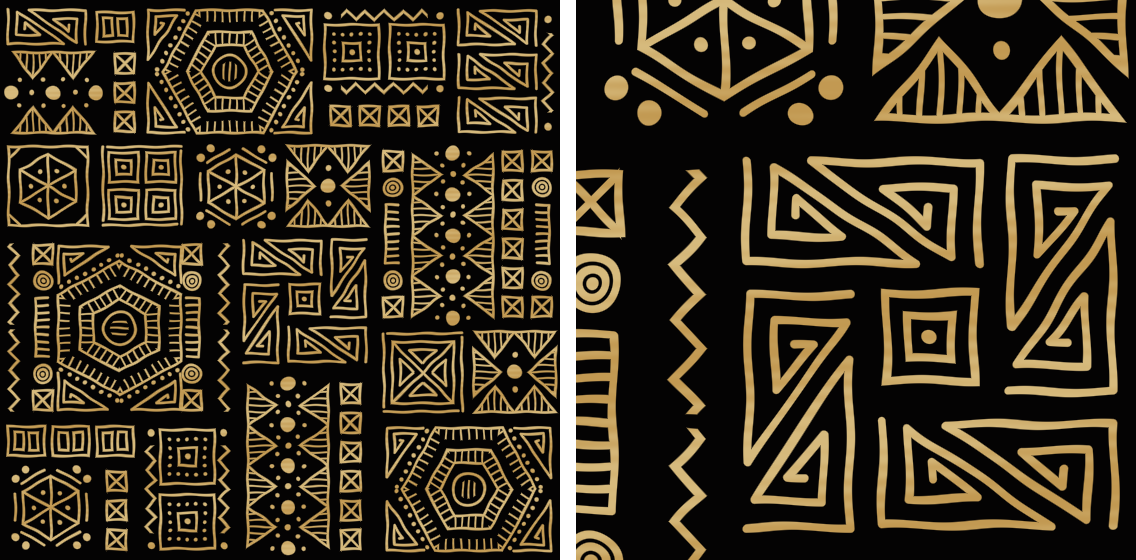
Left: the whole. Right: its middle third, enlarged.
Give the GLSL for this pattern, as a Shadertoy shader.

```glsl
#define ADD(a, b) d = min(d, min(a, b))
#define AT(x, y) (p - vec2(x, y))
const float SIDE = 768., STROKE = 1.9;

// Strokes and repeats
float disc(vec2 p, float r) { return length(p) - r; }
float line(float x) { return abs(x) - STROKE; }
float ring(vec2 p, float r) { return line(length(p) - r); }
float frame(vec2 p, vec2 h) { p = abs(p) - h; return line(max(p.x, p.y)); }
float seg(vec2 p, vec2 a, vec2 b) {
 p -= a; b -= a;
 return length(p - b * clamp(dot(p, b) / dot(b, b), 0., 1.)) - STROKE;
}
float path(vec2 p, vec2 v[8]) {
 float d = SIDE;
 for (int i = 0; i < 7; i++) d = min(d, seg(p, v[i], v[i + 1]));
 return d;
}
float hatch(float x, float gap) { return abs(x - gap * round(x / gap)) - 1.4; }
vec2 row(vec2 p, vec2 gap, float last) {
 return p - gap * clamp(round(dot(p, gap) / dot(gap, gap)), 0., last);
}
vec2 hexFold(vec2 p) {
 float a = mod(atan(p.y, p.x), 1.0472) - .5236;
 return length(p) * vec2(cos(a), sin(a));
}

// Small motifs
float crossBox(vec2 p) {
 vec2 q = abs(p);
 return min(frame(p, vec2(13)), max(line((q.x - q.y) * .7), q.x - 13.));
}
float crosses(vec2 p, float last) { return crossBox(row(p, vec2(0, 40), last)); }
float target(vec2 p) { return min(min(ring(p, 12.), ring(p, 6.5)), disc(p, 3.)); }
float zigzag(vec2 p, float reach) {
 return max(line((p.x + 6. - 24. * abs(fract(p.y / 26.) - .5)) * .7), abs(p.y) - reach);
}
float comb(vec2 p) {
 p.y = abs(p.y);
 return min(seg(p, vec2(0), vec2(0, 40)), seg(row(p, vec2(0, 10), 4.), vec2(0), vec2(-17, 0)));
}
float nested(vec2 p) { return min(min(frame(p, vec2(20)), frame(p, vec2(10))), disc(p, 3.5)); }
float windows(vec2 p) { return min(frame(p, vec2(25, 20)), frame(vec2(abs(p.x) - 10., p.y), vec2(6, 12))); }
float spirals(vec2 p) {
 vec2 v[8] = vec2[8](vec2(-53, -24), vec2(-53, 23), vec2(24, 23), vec2(-41, -21),
  vec2(-41, 11), vec2(-10, 11), vec2(-30, -6), vec2(-30, 2));
 return min(path(p, v), path(-p, v));
}
float openFrame(vec2 p) {
 float d = SIDE;
 for (int i = 0; i < 4; i++, p = vec2(p.y, -p.x)) d = min(d, seg(p, vec2(-48, -53), vec2(53, -54)));
 return d;
}
float dotted(vec2 p) {
 vec2 c = clamp(round(p / 12.), -2., 2.);
 float d = min(min(frame(p, vec2(37)), frame(p, vec2(12))), disc(p, 4.));
 return dot(c, c) < 4. ? d : min(d, disc(p - 12. * c, 2.6));
}
float striped(vec2 p, vec2 size) {
 float inside = max(dot(vec2(abs(p.x) - size.x, p.y), normalize(size.yx)), -p.y);
 return min(line(inside), max(hatch(p.x, 9.), inside));
}

// Large panels
float hexPanel(vec2 p) {
 vec2 q = abs(p), h = hexFold(p * vec2(1.06, 1));
 vec2 v[8] = vec2[8](vec2(62, 84), vec2(112, 84), vec2(112, 16), vec2(72, 76),
  vec2(102, 76), vec2(102, 50), vec2(91, 66), vec2(95, 67));
 float d = min(line(h.x - 84.), min(line(h.x - 54.), line(h.x - 36.)));
 ADD(max(hatch(h.y, 11.), abs(h.x - 76.) - 8.), max(hatch(h.y, 10.), abs(h.x - 45.) - 9.));
 ADD(ring(p, 22.), max(hatch(p.x, 8.), length(p) - 13.));
 return ADD(path(q, v), disc(row(q - vec2(57, 80), vec2(6, -11), 7.), 3.));
}
float hexStar(vec2 p) {
 vec2 h = hexFold(p.yx);
 float d = min(line(h.x - 38.), disc(h - vec2(23, 0), 3.2));
 return min(d, max(line(abs(h.y) * .87 - h.x * .5), h.x - 38.));
}
float framedStar(vec2 p) {
 return min(min(hexStar(p), frame(p, vec2(54))), seg(abs(p), vec2(38, 54), vec2(54, 38)));
}
float dottedStar(vec2 p) {
 float d = min(hexStar(p), seg(hexFold(p.yx), vec2(49, -18), vec2(49, 18)));
 return min(d, disc(row(abs(p) - vec2(35, 52), vec2(14, -12), 1.), 5.5));
}
float peaks(vec2 p) {
 return min(striped(vec2(abs(p.x) - 27.5, 55. - abs(p.y)), vec2(27, 35)), disc(p, 10.));
}
float peakCross(vec2 p) {
 vec2 q = abs(p);
 float d = min(peaks(p), disc(q - vec2(0, 24), 4.));
 return min(d, striped(vec2(p.y, 56. - q.x), vec2(32, 37)));
}
float peakRows(vec2 p) {
 vec2 q = abs(p), c = abs(q - vec2(30, 0));
 float d = min(peaks(p), disc(q - vec2(58, 0), 10.));
 return ADD(disc(c, 3.5), disc(c - vec2(16, 18), 3.));
}
float column(vec2 p) {
 vec2 t = row(p + vec2(0, 83), vec2(0, 55.5), 3.);
 vec2 c = abs(row(p + vec2(0, 113), vec2(0, 56.5), 4.));
 float d = min(disc(row(c - vec2(22, 0), vec2(-8, 17), 1.), 3.), disc(c - vec2(0, 28), 4.));
 d = max(d, abs(p.y) - 118.);
 return ADD(striped(vec2(t.y, 55. - abs(t.x)), vec2(27, 38)), disc(c, 10.));
}
float sideBand(vec2 p) {
 vec2 q = abs(p) - vec2(102, 0);
 return min(min(crossBox(q - vec2(0, 100)), target(q - vec2(0, 64))), comb(q - vec2(10, 0)));
}
float spiralBox(vec2 p) {
 vec2 q = abs(p), f = vec2(max(q.x, q.y), min(q.x, q.y));
 float d = min(openFrame(p), max(line((f.x - f.y) * .7), f.x - 42.));
 ADD(line(f.x - 42.), seg(f, vec2(31, 0), vec2(31, 18)));
 return min(d, seg(f, vec2(31, 18), vec2(14, 1)));
}
float bordered(vec2 p) {
 vec2 q = abs(p);
 float d = min(dotted(vec2(q.x - 44.5, p.y)), disc(q - vec2(77, 50), 5.));
 return min(d, zigzag(vec2(q.y - 50., p.x), 60.));
}

// Arrangement, y downward
float scene(vec2 p) {
 float d = min(hexPanel(AT(315, 98)), hexPanel(AT(164, 450).yx));
 ADD(hexPanel(AT(643, 671)), framedStar(AT(66, 255)));
 ADD(dottedStar(AT(324, 256)), dottedStar(AT(70, 696)));
 ADD(peakCross(AT(450, 255)), peakCross(AT(706, 510)));
 ADD(peakRows(AT(73, 127)), spiralBox(AT(580, 511)));
 ADD(column(AT(621, 323)), column(AT(395, 639)));
 ADD(sideBand(AT(641, 321)), sideBand(AT(161, 449)));
 ADD(bordered(AT(527, 71)), bordered(AT(257, 671).yx));
 ADD(spirals(AT(64, 37)), spirals(row(AT(682, 38), vec2(0, 60), 2.)));
 vec2 w = AT(418, 413);
 for (int i = 0; i < 4; i++, w = vec2(w.y, -w.x)) d = min(d, spirals(w + vec2(31, 60)));
 ADD(windows(AT(158, 37)), windows(row(AT(36, 605), vec2(61, 0), 2.)));
 ADD(nested(abs(AT(195, 255)) - 25.5), nested(AT(418, 410)));
 ADD(crosses(AT(171, 87), 2.), crosses(AT(160, 660), 2.));
 ADD(crosses(AT(703, 221), 5.), crosses(AT(481, 540), 5.));
 ADD(crosses(AT(467, 159).yx, 3.), openFrame(AT(195, 255)));
 ADD(zigzag(abs(AT(163, 449)) - vec2(144, 59), 56.), zigzag(AT(751, 100), 55.));
 return min(d, disc(abs(AT(751, 100)) - vec2(0, 74), 5.));
}

void mainImage(out vec4 fragColor, in vec2 fragCoord) {
 float pixel = SIDE / iResolution.y;
 vec2 p = vec2(fragCoord.x, iResolution.y - fragCoord.y) * pixel;
 // Hand-drawn wobble
 vec2 q = p + .7 * sin(p.yx * .13 + 2. * sin(p * .07));
 float ink = clamp(.5 - scene(q) / (1.3 * pixel), 0., 1.);
 // Brushed gold sheen
 float sheen = .5 + .5 * sin(p.y * .06 + p.x * .015 + .4 * sin(p.y * .9));
 vec3 gold = mix(vec3(.76, .6, .32), vec3(.84, .73, .49), sheen);
 fragColor = vec4(mix(vec3(.015, .01, .01), gold, ink), 1);
}
```
